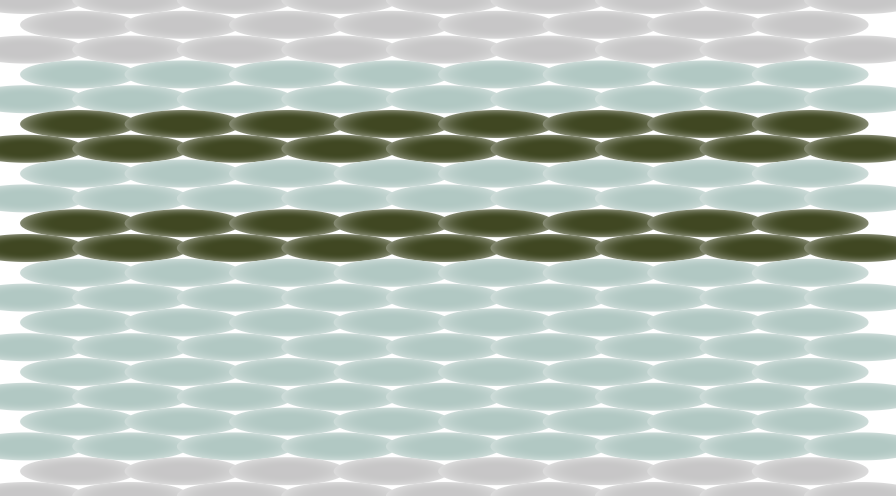
Write a Shadertoy shader that draws this pattern.

```glsl
// Rows of flat oval beads, staggered like bricks, in bands of grey, mint and olive.
// Each pixel paints the few ovals around it, top row first and left to right,
// each oval fading from a solid core to a paler rim.

#define ROWS 20.0                      // row pitches over the canvas height
#define PITCH 0.11667                  // bead spacing, share of the width
#define FIRST_X 0.0292                 // first bead centre of the full rows
#define RADII vec2(0.0651, 0.0282)     // bead half size, share of the canvas
#define CORE 0.40                      // radius where the fade begins
#define RIM_FADE 0.37                  // amount of white at the rim
#define PAGE vec3(1.0)
#define GREY vec3(0.780, 0.778, 0.780)
#define MINT vec3(0.695, 0.784, 0.765)
#define OLIVE vec3(0.250, 0.280, 0.135)

// True when row lies between two row numbers, counted from the bottom
bool inBand(float row, float low, float high) {
    return row > low - 0.5 && row < high + 0.5;
}

vec3 rowColour(float row) {
    if (inBand(row, 10.0, 11.0) || inBand(row, 14.0, 15.0)) return OLIVE;
    return inBand(row, 2.0, 17.0) ? MINT : GREY;
}

// Paints one bead; offset runs from its centre in canvas shares
vec3 paintBead(vec3 under, vec2 offset, vec3 colour) {
    float radius = max(length(offset / RADII), 1e-4);
    vec2 slope = offset / (RADII * RADII * radius * iResolution.xy);
    float cover = clamp(0.5 - (radius - 1.0) / max(length(slope), 1e-5), 0.0, 1.0);
    float fade = clamp((radius - CORE) / (1.0 - CORE), 0.0, 1.0);
    return mix(under, mix(colour, vec3(1.0), RIM_FADE * fade * fade), cover);
}

void mainImage(out vec4 fragColor, in vec2 fragCoord) {
    vec2 uv = fragCoord / iResolution.xy;
    vec3 colour = PAGE;
    float nearRow = floor(uv.y * ROWS + 0.5);

    // Lower rows lie over upper ones, right beads over left ones
    for (float r = 1.0; r >= -1.0; r--) {
        float row = nearRow + r;
        float odd = mod(row, 2.0);
        float startX = FIRST_X + 0.5 * PITCH * odd;
        float lastBead = 8.0 - odd;    // shifted rows hold one bead fewer
        float nearBead = floor((uv.x - startX) / PITCH + 0.5);

        for (float b = -1.0; b <= 1.0; b++) {
            float bead = nearBead + b;
            if (bead < -0.5 || bead > lastBead + 0.5) continue;
            vec2 centre = vec2(startX + bead * PITCH, row / ROWS);
            colour = paintBead(colour, uv - centre, rowColour(row));
        }
    }
    fragColor = vec4(colour, 1.0);
}
```
